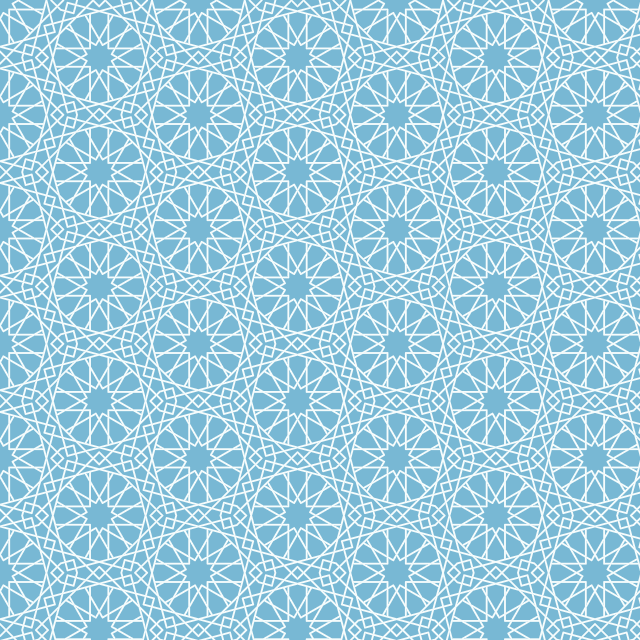
A Shadertoy shader for this pattern:

```glsl
const vec3 GROUND_COLOR = vec3(0.47, 0.72, 0.83);
const vec3 LINE_COLOR = vec3(0.965, 0.99, 0.99);
const float SPACING = 0.1789;             // distance between rosette centers
const vec2 FIRST_CENTER = vec2(0.155, 0.910);
const float LINE_WIDTH = 0.0029;

// Lengths below are in units of SPACING
const float PETAL_HALF_WIDTH = 0.080;
const float DIAMOND_RADIUS = 0.053;       // half diagonal of the small squares

const float PI = 3.14159265;
const float SQRT3 = 1.7320508;
const float STEP = PI / 6.0;              // twelve-fold angle
const float CHORD_HALF = (0.5 + DIAMOND_RADIUS) * sqrt(0.5);
const float PETAL_END = (CHORD_HALF - PETAL_HALF_WIDTH * sin(0.5 * STEP)) / cos(0.5 * STEP);
const float BEND_LENGTH = (1.0 / SQRT3 - 0.5 + DIAMOND_RADIUS) * 0.5 * (3.0 - SQRT3);

float segmentDistance(vec2 p, vec2 a, vec2 b) {
    vec2 ap = p - a, ab = b - a;
    return length(ap - ab * clamp(dot(ap, ab) / dot(ab, ab), 0.0, 1.0));
}

vec2 rotate(vec2 p, float angle) {
    float c = cos(angle), s = sin(angle);
    return vec2(c * p.x - s * p.y, s * p.x + c * p.y);
}

// Mirror-symmetric wedge around the nearest multiple of the given angle
vec2 foldAngle(vec2 p, float sector) {
    float angle = atan(p.y, p.x);
    angle = abs(angle - sector * floor(angle / sector + 0.5));
    return length(p) * vec2(cos(angle), sin(angle));
}

// Offset from the nearest center of the triangular lattice
vec2 nearestCenter(vec2 p) {
    vec2 cell = vec2(SQRT3, 1.0);
    vec2 a = mod(p + 0.5 * cell, cell) - 0.5 * cell;
    vec2 b = mod(p, cell) - 0.5 * cell;
    return dot(a, a) < dot(b, b) ? a : b;
}

float rosetteDistance(vec2 p) {
    vec2 wedge = foldAngle(p, STEP);
    float d = 1e3;

    // Petal sides, running inward to the central star
    for (int i = -1; i <= 1; i++) {
        vec2 q = rotate(wedge, float(i) * STEP);
        q.y = abs(q.y);
        d = min(d, segmentDistance(q, vec2(PETAL_HALF_WIDTH),
                                   vec2(PETAL_END, PETAL_HALF_WIDTH)));
    }

    // Long chords that cap the petals and close the outer diamonds
    for (int i = -2; i <= 1; i++) {
        vec2 q = rotate(wedge, (float(i) + 0.5) * STEP);
        d = min(d, segmentDistance(q, vec2(CHORD_HALF, -CHORD_HALF), vec2(CHORD_HALF)));
    }

    // Bent links between the three squares of each triangular gap
    vec2 tip = vec2(0.5 - DIAMOND_RADIUS, 0.0);
    return min(d, segmentDistance(foldAngle(p, 2.0 * STEP), tip, tip + BEND_LENGTH));
}

void mainImage(out vec4 fragColor, in vec2 fragCoord) {
    vec2 uv = fragCoord / iResolution.y;
    vec2 p = nearestCenter((uv - FIRST_CENTER) / SPACING);

    // Own rosette and its six overlapping neighbors
    float d = rosetteDistance(p);
    for (int i = 0; i < 6; i++) {
        float angle = (2.0 * float(i) + 1.0) * STEP;
        d = min(d, rosetteDistance(p - vec2(cos(angle), sin(angle))));
    }

    float pixel = 1.0 / iResolution.y;
    float line = clamp(0.5 + (0.5 * LINE_WIDTH - d * SPACING) / pixel, 0.0, 1.0);
    fragColor = vec4(mix(GROUND_COLOR, LINE_COLOR, line), 1.0);
}
```
